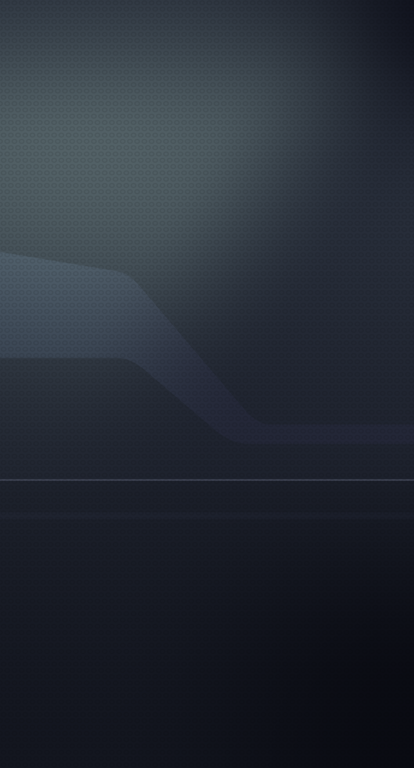
Give the GLSL for this background, as a Shadertoy shader.

```glsl
// A dark slate backdrop: a soft teal glow at the upper left, a translucent
// band that steps down to the right, two thin rules and a fine ring mesh.
// Lengths are in canvas heights; the band edges are smooth min/max of lines.

float smoothMin(float a, float b, float k) {
    float h = max(k - abs(a - b), 0.0) / k;
    return min(a, b) - 0.25 * h * h * k;
}

float smoothMax(float a, float b, float k) {
    return -smoothMin(-a, -b, k);
}

// Height of an edge that runs level, slopes down, then runs level again
float steppedEdge(float shelf, float slope, float ground) {
    return smoothMax(smoothMin(shelf, slope, 0.015), ground, 0.02);
}

// Antialiased coverage of the strip between two heights
float strip(float y, float low, float high, float soft) {
    return smoothstep(-soft, soft, y - low) * smoothstep(-soft, soft, high - y);
}

// Staggered rows of small rings
float ringMesh(vec2 p) {
    vec2 cell = p / vec2(0.0094, 0.0082);
    cell.x += 0.5 * mod(floor(cell.y), 2.0);
    float r = length(fract(cell) - 0.5);
    return smoothstep(0.22, 0.0, abs(r - 0.3));
}

vec3 backdrop(vec2 p) {
    vec3 color = mix(vec3(0.078, 0.09, 0.128), vec3(0.12, 0.138, 0.182), smoothstep(0.0, 0.5, p.y));
    color = mix(color, vec3(0.15, 0.174, 0.22), smoothstep(0.42, 0.75, p.y));

    // Shade in the lower right and the top right corner
    float lowerShade = smoothstep(0.12, 0.54, p.x) * (1.0 - smoothstep(0.1, 0.45, p.y));
    color *= 1.0 - vec3(0.5, 0.5, 0.42) * lowerShade;
    vec2 corner = (p - vec2(0.56, 0.99)) / vec2(0.19, 0.14);
    color = mix(color, vec3(0.055, 0.063, 0.105), exp(-dot(corner, corner)));

    // Glow, cut off softly along a diagonal
    vec2 offset = p - vec2(0.11, 0.81);
    vec2 radius = vec2(0.45, offset.y > 0.0 ? 0.16 : 0.25);
    float glow = exp(-dot(offset / radius, offset / radius));
    glow *= 1.0 - smoothstep(-0.2, 0.04, dot(p, vec2(0.855, -0.52)));
    return mix(color, vec3(0.315, 0.37, 0.39), glow);
}

void mainImage(out vec4 fragColor, in vec2 fragCoord) {
    vec2 p = fragCoord / iResolution.y;
    float pixel = 1.0 / iResolution.y;
    vec3 color = backdrop(p);

    // Stepped band, paler towards the left
    float top = steppedEdge(0.672 - 0.165 * p.x, 0.6315 - 1.176 * (p.x - 0.1784), 0.4473);
    float bottom = steppedEdge(0.534, 0.5234 - 0.853 * (p.x - 0.1823), 0.4219);
    vec3 bandTint = mix(vec3(0.04, 0.052, 0.068), vec3(0.016, 0.012, 0.03), smoothstep(0.05, 0.33, p.x));
    color += bandTint * strip(p.y, bottom, top, pixel);

    // Floor, its bright rule and the faint stripe under it
    color *= 1.0 - 0.07 * smoothstep(pixel, -pixel, p.y - 0.375);
    color += vec3(0.012, 0.013, 0.02) * strip(p.y, 0.324, 0.333, pixel);
    float rule = smoothstep(0.0007 + pixel, 0.0, abs(p.y - 0.375));
    color = mix(color, vec3(0.29, 0.31, 0.38), 0.75 * rule);

    // Mesh
    color *= 1.03 - 0.09 * ringMesh(p);
    fragColor = vec4(color, 1.0);
}
```
